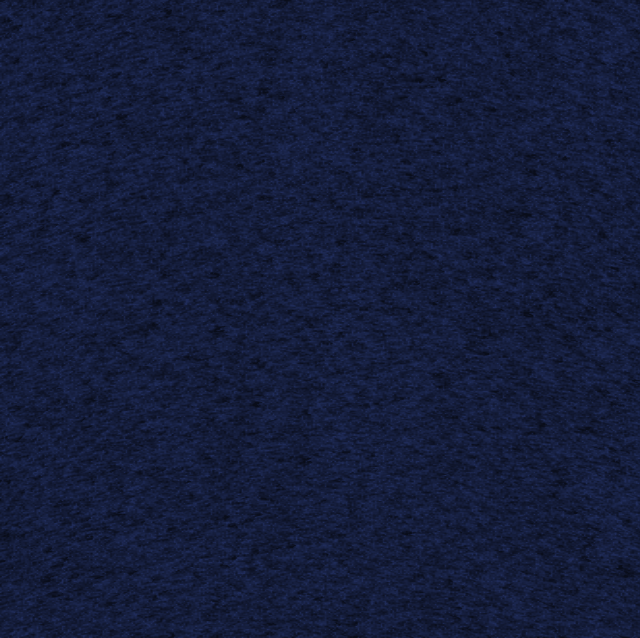
Give the GLSL for this texture, as a WebGL 1 fragment shader.

```glsl
precision highp float;

uniform vec2 u_resolution;

// Colours
const vec3 NAVY = vec3(0.078, 0.110, 0.225);
const float TONE_MIN = 0.45;
const float TONE_MAX = 1.55;

// Cells per canvas height, across and up
const vec2 CLOUD_FREQ = vec2(13.0, 15.0);
const vec2 CLUMP_FREQ = vec2(58.0, 76.0);
const vec2 TUFT_FREQ = vec2(38.0, 52.0);
const vec2 FIBRE_FREQ = vec2(120.0, 300.0);
const vec2 GRAIN_FREQ = vec2(330.0, 410.0);
const vec2 COMB_FREQ = vec2(90.0, 340.0);

// Strength of each layer, relative to the base tone
const float CLOUD_GAIN = 0.06;
const float CLUMP_GAIN = 0.24;
const float TUFT_GAIN = 0.42;
const float FIBRE_GAIN = 0.54;
const float GRAIN_GAIN = 0.50;
const float GLINT_GAIN = 0.22;

// Tuft shadow: half height, sharp and soft ends, in tuft cells
const float TUFT_HEIGHT = 0.34;
const float SHARP_END = 0.12;
const float SOFT_END = 0.85;

const float BASE_TONE = 1.04;
const float COMB_REACH = 0.014;
const float LEAN_START = 0.24;
const float LEAN_TURN = 0.22;

float hash(vec2 p) {
  return fract(sin(dot(p, vec2(12.9898, 78.233))) * 43758.5453);
}

float valueNoise(vec2 p) {
  vec2 cell = floor(p);
  vec2 f = fract(p);
  f = f * f * (3.0 - 2.0 * f);
  float low = mix(hash(cell), hash(cell + vec2(1.0, 0.0)), f.x);
  float high = mix(hash(cell + vec2(0.0, 1.0)), hash(cell + vec2(1.0, 1.0)), f.x);
  return mix(low, high, f.y);
}

// Noise centred on zero
float layer(vec2 p, vec2 freq, float seed) {
  return valueNoise(p * freq + seed) - 0.5;
}

// Nap that rises on the left and levels out on the right
vec2 leanNap(vec2 p) {
  return vec2(p.x, p.y - p.x * (LEAN_START - LEAN_TURN * p.x));
}

// Pulls rows sideways by uneven lengths, fraying the edges of patches
vec2 combRows(vec2 p) {
  return p + vec2(layer(p, COMB_FREQ, 71.3) * COMB_REACH, 0.0);
}

// Scattered shadows, crisp at the right end and fading to the left
float tuftShadow(vec2 p) {
  vec2 cell = floor(p);
  float shade = 0.0;
  for (int j = -1; j <= 1; j++) {
    for (int i = -1; i <= 1; i++) {
      vec2 home = cell + vec2(float(i), float(j));
      vec2 root = home + vec2(hash(home + 3.1), hash(home + 8.7));
      float depth = hash(home + 15.3);
      vec2 d = p - root;
      float ends = smoothstep(-SOFT_END, 0.0, d.x) * (1.0 - smoothstep(0.0, SHARP_END, d.x));
      float height = TUFT_HEIGHT * (0.6 + 0.6 * hash(home + 21.9));
      float sides = 1.0 - smoothstep(0.3 * height, height, abs(d.y));
      shade = max(shade, depth * depth * ends * sides);
    }
  }
  return shade;
}

float feltTone(vec2 uv) {
  vec2 nap = leanNap(uv);
  vec2 combed = combRows(nap);

  // Broad shading and soft clumps
  float tone = BASE_TONE;
  tone += CLOUD_GAIN * layer(uv, CLOUD_FREQ, 5.7);
  tone += CLUMP_GAIN * layer(combed, CLUMP_FREQ, 17.1);

  // Dark hollows between tufts
  tone -= TUFT_GAIN * tuftShadow(combed * TUFT_FREQ + 33.9);

  // Short fibres and fine grain
  tone += FIBRE_GAIN * layer(combed, FIBRE_FREQ, 47.2);
  float grain = layer(uv, GRAIN_FREQ, 59.6);
  tone += GRAIN_GAIN * grain;

  // Sparse bright fibre tips
  tone += GLINT_GAIN * smoothstep(0.30, 0.48, grain);
  return clamp(tone, TONE_MIN, TONE_MAX);
}

void main() {
  vec2 uv = gl_FragCoord.xy / u_resolution.y;
  gl_FragColor = vec4(NAVY * feltTone(uv), 1.0);
}
```
